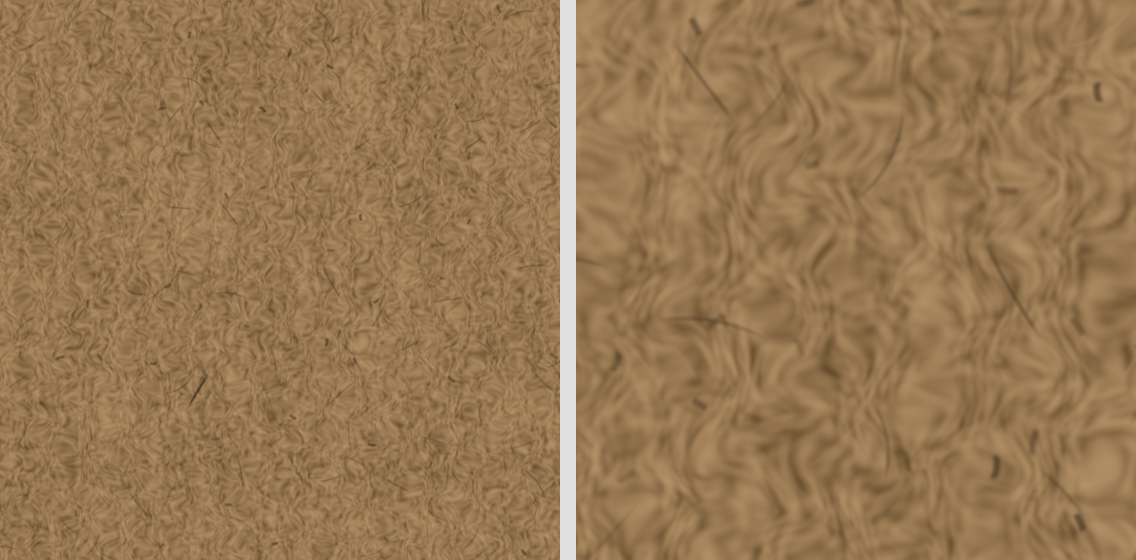
Left: the whole. Right: its middle third, enlarged.
A WebGL 2 fragment shader for this texture:

```glsl
#version 300 es
precision highp float;

uniform vec2 u_resolution;
out vec4 outColor;

const vec3 PAPER = vec3(0.590, 0.467, 0.316);
const vec3 TONE_STEP = vec3(0.042, 0.037, 0.032);  // one deviation of grain
const vec3 FIBRE_DARK = vec3(0.17, 0.12, 0.07);
const vec3 FIBRE_PALE = vec3(0.72, 0.59, 0.42);

// Noise cells across the canvas; fewer vertically stretches the grain upright
const vec2 FINE_CELLS = vec2(165.0, 125.0);
const vec2 GRAIN_CELLS = vec2(92.0, 56.0);
const vec2 STREAK_CELLS = vec2(34.0, 9.0);
const vec2 CLOUD_CELLS = vec2(7.0, 4.0);
const vec4 LAYER_WEIGHTS = vec4(0.62, 0.68, 0.32, 0.18);
const float NOISE_DEVIATION = 0.211;
const float WARP_CELLS = 26.0;
const float WARP_AMOUNT = 0.011;
const float DARK_SKEW = 0.07;

const float TAU = 6.2831853;

float hash(vec2 p) {
    return fract(sin(dot(p, vec2(127.1, 311.7))) * 43758.5453);
}

float cornerSlope(vec2 cell, vec2 offset) {
    float angle = TAU * hash(cell);
    return dot(vec2(cos(angle), sin(angle)), offset);
}

// Gradient noise scaled to unit deviation
float noise(vec2 p) {
    vec2 cell = floor(p);
    vec2 f = fract(p);
    vec2 w = f * f * (3.0 - 2.0 * f);
    vec2 e = vec2(1.0, 0.0);
    float low = mix(cornerSlope(cell, f), cornerSlope(cell + e.xy, f - e.xy), w.x);
    float high = mix(cornerSlope(cell + e.yx, f - e.yx),
                     cornerSlope(cell + e.xx, f - e.xx), w.x);
    return mix(low, high, w.y) / NOISE_DEVIATION;
}

// Bent, tapering strands, at most one per cell
float fibres(vec2 uv, float cells, float halfLength, float halfWidth,
             float density, float seed) {
    float pixel = 0.5 / u_resolution.y;
    vec2 home = floor(uv * cells);
    float coverage = 0.0;
    for (int j = -1; j <= 1; j++) {
        for (int i = -1; i <= 1; i++) {
            vec2 cell = home + vec2(i, j);
            vec2 key = cell + seed;
            if (hash(key + 3.7) > density) continue;
            vec2 center = (cell + vec2(hash(key), hash(key + 17.3))) / cells;
            float angle = TAU * hash(key + 41.9);
            vec2 axis = vec2(cos(angle), sin(angle));
            vec2 d = uv - center;
            float size = halfLength * mix(0.5, 1.0, hash(key + 59.1));
            float along = dot(d, axis) / size;
            float bend = (hash(key + 73.3) - 0.5) * 0.6 * size;
            float across = abs(dot(d, vec2(-axis.y, axis.x)) - bend * along * along);
            float taper = 1.0 - smoothstep(0.5, 1.0, abs(along));
            float body = 1.0 - smoothstep(0.0, halfWidth + pixel, across);
            float strength = mix(0.35, 1.0, hash(key + 91.7));
            coverage = max(coverage, taper * body * strength);
        }
    }
    return coverage;
}

float grain(vec2 uv) {
    vec2 warp = vec2(noise(uv * WARP_CELLS), noise(uv * WARP_CELLS + 57.0));
    vec2 p = uv + warp * WARP_AMOUNT * vec2(0.45, 0.25);
    vec4 layers = vec4(noise(p * FINE_CELLS + 11.0),
                       noise(p * GRAIN_CELLS + 23.0),
                       noise(p * STREAK_CELLS + 37.0),
                       noise(uv * CLOUD_CELLS + 71.0));
    float tone = dot(layers, LAYER_WEIGHTS);
    return tone - DARK_SKEW * (tone * tone - 1.0);
}

void main() {
    vec2 uv = gl_FragCoord.xy / u_resolution.y;
    vec3 color = PAPER + TONE_STEP * grain(uv);

    // Faint pulp strands, pale and dark
    float pale = fibres(uv, 13.0, 0.034, 0.0022, 0.5, 5.0);
    float faint = fibres(uv, 12.0, 0.040, 0.0022, 0.6, 131.0);
    color = mix(color, FIBRE_PALE, 0.30 * pale);
    color = mix(color, FIBRE_DARK, 0.30 * faint);

    // Small specks and a few bold strands
    float specks = fibres(uv, 22.0, 0.011, 0.0036, 0.16, 211.0);
    float bold = fibres(uv, 1.5, 0.042, 0.0034, 1.0, 307.0);
    color = mix(color, FIBRE_DARK, 0.55 * specks);
    color = mix(color, FIBRE_DARK, 0.95 * bold);

    outColor = vec4(color, 1.0);
}
```
